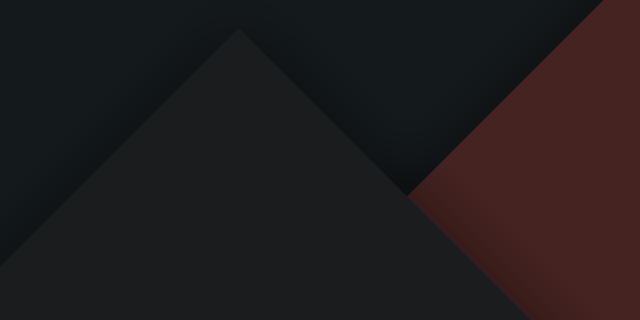
Give the GLSL for this background, as a Shadertoy shader.

```glsl
// Dark layered paper: a charcoal peak over a deep red sheet, with soft shadows.

// Lengths are in canvas heights, origin at the lower left.
const vec2  PEAK_APEX       = vec2(0.746, 0.912);
const float RED_EDGE_OFFSET = 0.886;   // x - y along the red sheet's edge
const float SHADOW_RADIUS   = 0.21;
const float SHADOW_STRENGTH = 0.46;

const vec3 BACK_COLOR = vec3(0.080, 0.099, 0.107);
const vec3 RED_COLOR  = vec3(0.271, 0.138, 0.130);
const vec3 PEAK_COLOR = vec3(0.105, 0.109, 0.112);

const float INV_SQRT2 = 0.70710678;

// Antialiased coverage of a signed distance, negative inside.
float coverage(float dist, float pixel) {
    return clamp(0.5 - dist / pixel, 0.0, 1.0);
}

// Blurred coverage of a straight edge.
float softEdge(float dist) {
    return 1.0 - smoothstep(-SHADOW_RADIUS, SHADOW_RADIUS, dist);
}

void mainImage(out vec4 fragColor, in vec2 fragCoord) {
    float pixel = 1.0 / iResolution.y;
    vec2 p = fragCoord * pixel;

    // Signed distances to the diagonal edges
    vec2 q = p - PEAK_APEX;
    float peakLeft  = (q.y - q.x) * INV_SQRT2;
    float peakRight = (q.y + q.x) * INV_SQRT2;
    float redEdge   = (p.y - p.x + RED_EDGE_OFFSET) * INV_SQRT2;

    // Red sheet and its shadow on the backdrop
    vec3 color = BACK_COLOR * (1.0 - SHADOW_STRENGTH * softEdge(redEdge));
    color = mix(color, RED_COLOR, coverage(redEdge, pixel));

    // Peak and its shadow; the product of two edges rounds the apex
    float peakShadow = softEdge(peakLeft) * softEdge(peakRight);
    color *= 1.0 - SHADOW_STRENGTH * peakShadow;
    color = mix(color, PEAK_COLOR, coverage(max(peakLeft, peakRight), pixel));

    fragColor = vec4(color, 1.0);
}
```
